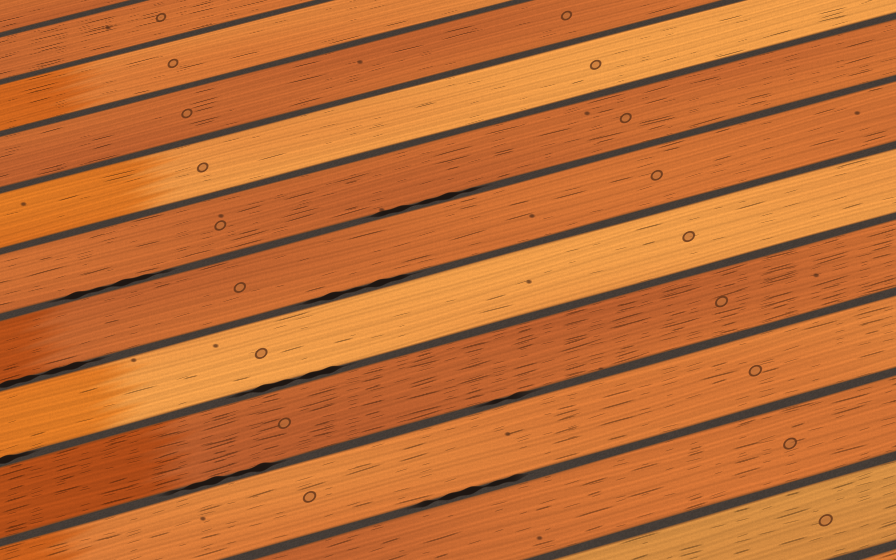
Give the GLSL for this texture, as a Shadertoy shader.

```glsl
// Varnished wooden deck planks in perspective, with dark caulked seams and round plugs.

// Per plank, from the far corner to the near one: paleness, and reach of the wet stain.
const float PALE[13] = float[13](.25, .3, .68, .3, .9, .3, .3, .88, .22, .6, .3, .8, .5);
const float WET[13] = float[13](.0, .0, .14, .0, .27, .0, .08, .21, .3, .12, .0, .0, .0);

float hash(vec2 p) {
    return fract(sin(dot(p, vec2(127.1, 311.7))) * 43758.5453);
}

// Short dark pores: one thin dash per stretched cell.
float pores(vec2 p, float density) {
    vec2 id = floor(p), f = fract(p) - .5;
    float h = hash(id);
    f.y += (h - .5) * .4 + .12 * sin(p.x * 2.5 + h * 6.3);
    float reach = .15 + .33 * hash(id + 7.3);
    float dash = smoothstep(.22, .04, abs(f.y)) * smoothstep(reach, reach * .4, abs(f.x));
    return dash * step(hash(id + 3.1), density);
}

// Fine growth lines, bent by slow waves; they fade where too small to resolve.
float grain(float x, float v, float seed, float px) {
    float w = v + .035 * sin(x * 4. + seed * 9.) + .012 * sin(x * 11. + v * 6. + seed);
    float lines = sin(w * 83. + 2. * sin(w * 9. + seed)) * smoothstep(.07, .02, px);
    lines += .7 * sin(w * 131. + x * 3.) * smoothstep(.05, .015, px);
    return lines + .8 * sin(w * 31. + seed * 5.);
}

// Signed distance to the rim of a plug centred at x on plank n.
float plug(vec2 p, float n, float x) {
    float c = n + .5;
    float a = .0625 + .08 * c + .00417 * c * c;
    vec2 d = p - vec2(x, a * (1. - .0336 * x) - .248 * x);
    d.y += .25 * d.x;
    return length(d * vec2(.9, 1.08)) - (.0068 + .0003 * n);
}

void mainImage(out vec4 fragColor, in vec2 fragCoord) {
    // Position in canvas heights, measured downward from the top.
    vec2 p = fragCoord / iResolution.y;
    p.y = 1. - p.y;
    float pix = 1. / iResolution.y;

    // Perspective: v grows by one per plank.
    float a = (p.y + .248 * p.x) / (1. - .0336 * p.x);
    float v = sqrt(77.16 + 240. * a) - 9.6;
    float px = fwidth(v);
    float n = floor(v);
    int k = clamp(int(n) + 1, 0, 12);
    float seed = hash(vec2(n, 4.7));

    // Wood tone, drifting slowly along each plank.
    float drift = sin(p.x * 2.7 + seed * 20. + v * 1.5) + .6 * sin(p.x * 6.1 - v * 4. + seed * 9.);
    float pale = PALE[k] + .08 * drift + .08 * (p.x - .7);
    vec3 wood = mix(vec3(.71, .36, .18), vec3(.82, .45, .21), smoothstep(.05, .5, pale));
    wood = mix(wood, vec3(.93, .61, .29), smoothstep(.45, 1., pale));
    wood = mix(wood, vec3(.74, .52, .25), .5 * step(9.5, n) * step(n, 10.5));

    // Wet stain at the left, with a ragged end.
    float ragged = .015 * sin(v * 23.) + .012 * sin(v * 51. + p.x * 30.);
    float wet = smoothstep(.05, -.05, p.x - WET[k] + ragged) * step(.01, WET[k]);
    wood = mix(wood, wood * vec3(.92, .74, .4), wet * .8);

    // Grain, pores and fine speckle.
    wood *= 1. + .028 * grain(p.x, v, seed * 6.3, px);
    float worn = .06 + .3 * seed * seed + .22 * step(6.5, n) * step(n, 7.5);
    float marks = pores(vec2(p.x * 11. + seed * 5., v * 15.), worn);
    marks += .6 * pores(vec2(p.x * 23. + 3., v * 21.), worn);
    wood *= 1. - .3 * min(marks, 1.);
    wood *= .98 + .04 * hash(floor(p * 420.));
    vec2 knot = p * 7.;
    vec2 cell = floor(knot);
    vec2 spot = fract(knot) - .2 - .6 * vec2(hash(cell), hash(cell + 5.));
    float speck = smoothstep(.035, .008, length(spot * vec2(.7, 1.))) * step(.8, hash(cell + 9.));
    wood = mix(wood, vec3(.3, .17, .1), .7 * speck);

    // Two rows of plugs across the planks.
    for (int row = 0; row < 2; row++) {
        float x = row == 0 ? .2875 + .0198 * n + .00167 * n * n
                           : .9125 + .0479 * n + .00083 * n * n;
        float d = plug(p, n, x);
        float soft = max(pix, .0012);
        wood = mix(wood, vec3(.72, .43, .22), .6 * smoothstep(soft, -soft, d));
        wood = mix(wood, vec3(.34, .18, .09), .75 * smoothstep(soft + .001, .0004, abs(d)));
    }

    // Caulked seams with a brown lip and a slightly wandering width.
    float s = round(v);
    float e = v - s;
    float halfWidth = .05 + .004 * sin(p.x * 13. + s * 3.);
    float edge = abs(e) - halfWidth;
    wood = mix(wood, vec3(.45, .27, .15), .65 * smoothstep(.03, .0, edge));
    vec3 caulk = vec3(.27, .235, .21) * (.95 + .1 * hash(floor(vec2(p.x * 300., v * 60.))));
    vec3 col = mix(wood, caulk, smoothstep(px * .7, -px * .7, edge));

    // Black, crumbled stretches along the nearer seams.
    float decay = smoothstep(.1, .7, sin(p.x * 11.2 + (s - 5.) * 1.35 - .67));
    decay *= smoothstep(1., .9, p.x) * step(4.5, s);
    float crumb = .028 + .012 * sin(p.x * 67. + s) + .01 * sin(p.x * 151.);
    float rot = smoothstep(px * .7, -px * .7, abs(e + .026) - crumb * decay);
    col = mix(col, vec3(.11, .08, .065), rot * decay * .95);

    fragColor = vec4(clamp(col, 0., 1.), 1.);
}
```
